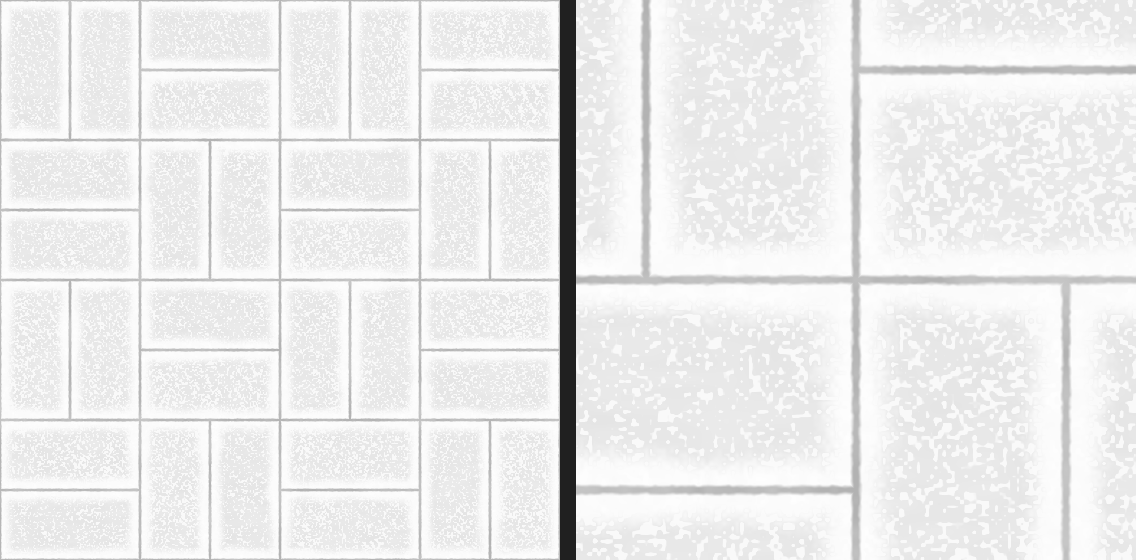
Left, the full canvas; right, a detail of the centre.
Reproduce this pattern procedurally as a Shadertoy shader.

```glsl
// White basket-weave paving: pairs of bricks in turned cells, with worn grainy faces and grey joints.
#define CELLS 4.0
#define JOINT_HALF 0.0024
#define JOINT_SOFT 0.0014
#define RIM_START 0.007
#define RIM_END 0.027
#define GRAIN 389.0
#define SPECK_LEVEL 0.63
#define RIM_COLOR vec3(0.988)
#define FACE_COLOR vec3(0.908)
#define JOINT_COLOR vec3(0.70)

float hash(vec2 p) {
    return fract(sin(dot(p, vec2(12.9898, 78.233))) * 43758.5453);
}

// Value noise that wraps after a whole number of lattice steps
float wrapNoise(vec2 uv, vec2 period, float seed) {
    vec2 p = uv * period;
    vec2 i = floor(p);
    vec2 f = p - i;
    f = f * f * (3.0 - 2.0 * f);
    vec2 a = mod(i, period);
    vec2 b = mod(i + 1.0, period);
    float low = mix(hash(a + seed), hash(vec2(b.x, a.y) + seed), f.x);
    float high = mix(hash(vec2(a.x, b.y) + seed), hash(b + seed), f.x);
    return mix(low, high, f.y);
}

// Distances to the brick's ends and sides in canvas units; also gives its id
vec2 brickDistances(vec2 uv, out vec2 id) {
    vec2 cell = floor(uv * CELLS);
    vec2 q = fract(uv * CELLS);
    bool upright = mod(cell.x + cell.y, 2.0) > 0.5;
    if (upright) q = q.yx;
    float row = floor(q.y * 2.0);
    id = cell * 2.0 + (upright ? vec2(row, 0.0) : vec2(0.0, row));
    float across = fract(q.y * 2.0);
    return vec2(min(q.x, 1.0 - q.x), 0.5 * min(across, 1.0 - across)) / CELLS;
}

void mainImage(out vec4 fragColor, in vec2 fragCoord) {
    vec2 uv = fract(fragCoord / iResolution.xy);
    float pixel = 1.0 / min(iResolution.x, iResolution.y);
    vec2 id;
    vec2 dist = brickDistances(uv, id);

    // Noise layers from broad to fine
    float mottle = wrapNoise(uv, vec2(24.0), 3.0);
    float streak = wrapNoise(uv, vec2(40.0, 120.0), 7.0);
    float rough = wrapNoise(uv, vec2(160.0), 11.0);
    float grain = wrapNoise(uv, vec2(GRAIN), 17.0);
    float brick = hash(id + 5.0);

    // Grey face fading into a pale, ragged rim
    float ragged = (mottle - 0.5) * 0.010 + (rough - 0.5) * 0.005 + (grain - 0.5) * 0.009;
    vec2 inside = smoothstep(vec2(RIM_START), vec2(RIM_END), dist + ragged);
    float face = inside.x * inside.y;
    vec3 faceColor = FACE_COLOR + (mottle - 0.5) * 0.014 + (streak - 0.5) * 0.016;
    vec3 color = mix(RIM_COLOR + (rough - 0.5) * 0.016, faceColor, face);

    // Pale specks, denser on some bricks and patches
    float level = SPECK_LEVEL + (brick - 0.5) * 0.12 + (mottle - 0.5) * 0.16;
    float speck = smoothstep(level - 0.06, level + 0.08, grain);
    color = mix(color, vec3(0.985), speck * 0.9);

    // Soft joints, slightly broken and uneven in strength
    float edge = min(dist.x, dist.y) + (rough - 0.5) * 0.0009 + (grain - 0.5) * 0.0008;
    float soft = max(JOINT_SOFT, 0.7 * pixel);
    float joint = 1.0 - smoothstep(JOINT_HALF - soft, JOINT_HALF + soft, edge);
    float strength = 0.74 + 0.30 * mottle + 0.16 * (rough - 0.5);
    color = mix(color, JOINT_COLOR, joint * clamp(strength, 0.0, 1.0));

    fragColor = vec4(clamp(color, 0.0, 1.0), 1.0);
}
```
